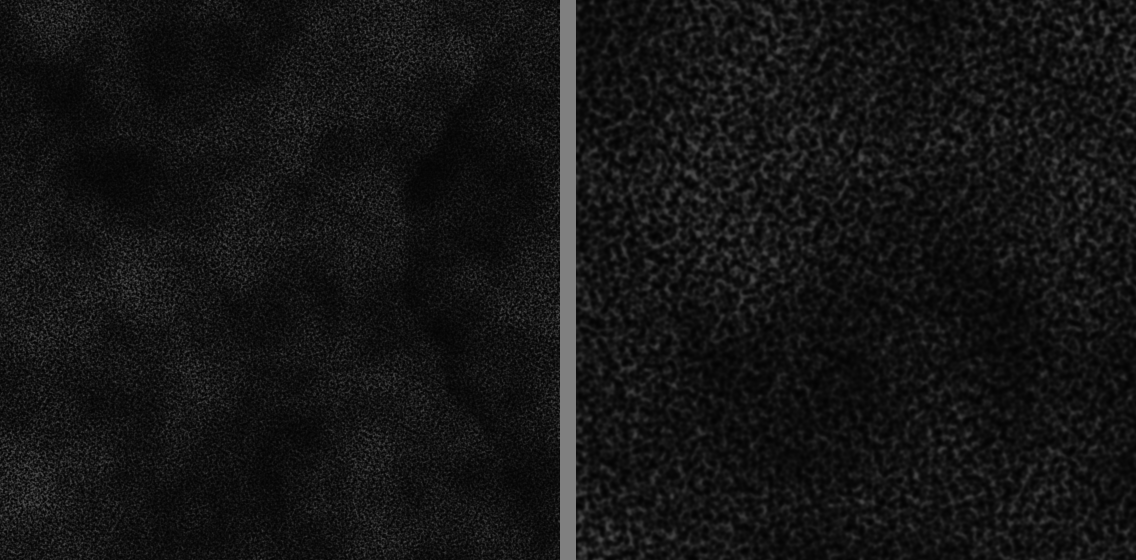
Left: the whole. Right: its middle third, enlarged.
A Shadertoy shader for this texture:

```glsl
// Worn black leather: fine wormy grain, cloudy mottling, soft dark folds and faint scratches.

const float TAU = 6.2831853;
const vec3 LEATHER = vec3(0.079);   // median tone of the hide
const vec3 SHEEN = vec3(0.30);      // brightness that highlights level off at

float hash(vec2 p) {
    vec3 q = fract(p.xyx * 0.1031);
    q += dot(q, q.yzx + 33.33);
    return fract((q.x + q.y) * q.z);
}

vec2 gradientAt(vec2 cell) {
    float angle = TAU * hash(cell);
    return vec2(cos(angle), sin(angle));
}

mat2 rotation(float angle) {
    float c = cos(angle), s = sin(angle);
    return mat2(c, s, -s, c);
}

float gradientNoise(vec2 p) {
    vec2 i = floor(p), f = p - i;
    vec2 u = f * f * f * (f * (f * 6.0 - 15.0) + 10.0);
    vec2 e = vec2(1.0, 0.0);
    float bottom = mix(dot(gradientAt(i), f),
                       dot(gradientAt(i + e), f - e), u.x);
    float top = mix(dot(gradientAt(i + e.yx), f - e.yx),
                    dot(gradientAt(i + 1.0), f - 1.0), u.x);
    return mix(bottom, top, u.y);
}

float fbm(vec2 p, int octaves, float gain) {
    float sum = 0.0, amplitude = 1.0;
    for (int i = 0; i < octaves; i++) {
        sum += amplitude * gradientNoise(p);
        p = rotation(0.65) * p * 2.03 + 17.3;
        amplitude *= gain;
    }
    return sum;
}

float segmentDistance(vec2 p, vec2 a, vec2 b) {
    vec2 ab = b - a;
    return length(p - a - ab * clamp(dot(p - a, ab) / dot(ab, ab), 0.0, 1.0));
}

// Soft elongated patch, 1 on its spine and fading with distance.
float softPatch(vec2 p, vec2 a, vec2 b, float radius) {
    float d = segmentDistance(p, a, b) / radius;
    return exp(-d * d);
}

// Curved crease: crisp on its left, fading out to the right.
float crease(vec2 p, float x, float y, float bend, float edge, float fade) {
    float d = p.x - x - bend * (p.y - y) * (p.y - y);
    float reach = 1.0 - smoothstep(0.2, 0.5, abs(p.y - y));
    return reach * smoothstep(-edge, edge, d) * exp(-max(d, 0.0) / fade);
}

// Short wormy ridges: two rotated noise layers close to the finest detail.
float grain(vec2 p, float frequency) {
    float ridges = gradientNoise(rotation(0.5) * p * frequency + 31.0);
    float pores = gradientNoise(rotation(1.2) * p * frequency * 1.6 + 73.0);
    return 1.9 * ridges + 1.5 * pores;
}

float scratches(vec2 p, int count, float size, float width) {
    float sum = 0.0;
    for (int i = 0; i < count; i++) {
        vec2 seed = vec2(float(i) * 7.0, 5.0);
        vec2 start = vec2(hash(seed), hash(seed + 2.0));
        vec2 reach = size * gradientAt(seed + 4.0) * (0.4 + hash(seed + 6.0));
        float d = segmentDistance(p, start, start + reach);
        sum += (1.0 - smoothstep(0.0, width, d)) * (hash(seed + 9.0) - 0.3);
    }
    return sum;
}

void mainImage(out vec4 fragColor, in vec2 fragCoord) {
    vec2 p = fragCoord / iResolution.y;
    vec2 warp = vec2(fbm(p * 5.0 + 3.0, 3, 0.5), fbm(p * 5.0 + 41.0, 3, 0.5));
    vec2 q = p + 0.05 * warp;

    // Folds and worn areas
    float folds = crease(q, 0.745, 0.55, 1.0, 0.015, 0.09)
                + 0.8 * softPatch(q, vec2(0.0, 0.9), vec2(0.22, 0.7), 0.06)
                + 0.4 * softPatch(q, vec2(0.47, 0.4), vec2(0.5, 0.2), 0.09);
    float worn = softPatch(q, vec2(0.0, 0.2), vec2(0.1, 0.38), 0.11)
               + 0.6 * softPatch(q, vec2(0.3, 0.45), vec2(0.42, 0.54), 0.08)
               + 0.6 * softPatch(q, vec2(0.6, 0.65), vec2(0.62, 0.9), 0.12)
               + 0.6 * softPatch(q, vec2(1.0, 0.3), vec2(1.0, 0.75), 0.09);

    // Log brightness: slow mottling plus grain that flattens inside folds
    float mottling = 0.75 * fbm(p * 5.0 + 9.0, 5, 0.7);
    float contrast = clamp(1.05 + 0.3 * worn - 0.4 * folds + 0.5 * mottling, 0.4, 1.5);
    float tone = mottling + 0.35 * worn - 0.8 * folds
               + contrast * grain(p + 0.002 * warp, 190.0)
               + 0.7 * scratches(q, 9, 0.03, 0.003);

    vec3 lit = LEATHER * exp(tone);
    fragColor = vec4(SHEEN * (1.0 - exp(-lit / SHEEN)), 1.0);
}
```
